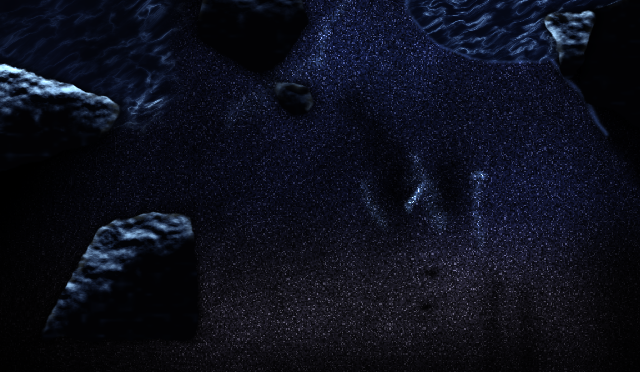
This texture is drawn by a Shadertoy shader. Its source:

```glsl
float hash(vec2 p) {
  vec3 q = fract(p.xyx * vec3(0.1031, 0.103, 0.0973));
  q += dot(q, q.yzx + 33.33);
  return fract((q.x + q.y) * q.z);
}
float noise(vec2 p) {
  vec2 i = floor(p), f = fract(p);
  f = f * f * (3.0 - 2.0 * f);
  return mix(mix(hash(i), hash(i + vec2(1, 0)), f.x),
             mix(hash(i + vec2(0, 1)), hash(i + 1.0), f.x), f.y);
}
float fbm(vec2 p) {
  float sum = 0.0, gain = 0.5;
  for (int i = 0; i < 5; i++, gain *= 0.5) {
    sum += gain * noise(p);
    p = mat2(1.6, 1.2, -1.2, 1.6) * p + 7.3;
  }
  return sum;
}
// Signed distance to a line, positive on its left
float side(vec2 p, vec2 a, vec2 b) {
  vec2 e = normalize(b - a);
  return dot(p - a, vec2(-e.y, e.x));
}
float smoothMax(float a, float b) {
  float h = max(0.04 - abs(a - b), 0.0);
  return max(a, b) + h * h * 6.0;
}
// Rounded convex quad, corners clockwise
float quad(vec2 p, vec2 a, vec2 b, vec2 c, vec2 d) {
  return smoothMax(smoothMax(side(p, a, b), side(p, c, d)),
                   smoothMax(side(p, b, c), side(p, d, a)));
}
float stroke(vec2 p, vec2 a, vec2 b, float width) {
  vec2 e = b - a;
  float t = clamp(dot(p - a, e) / dot(e, e), 0.0, 1.0);
  float d = length(p - a - e * t) / width;
  return exp(-d * d);
}
float blob(vec2 p, vec2 center, vec2 radius) {
  vec2 q = (p - center) / radius;
  return exp(-dot(q, q));
}
// Bright crests stretched along an angle
float ripples(vec2 p, float angle, vec2 scale) {
  float c = cos(angle), s = sin(angle);
  vec2 q = mat2(c, -s, s, c) * (p + 0.1 * fbm(p * 9.0)) * scale;
  float crest = 1.0 - abs(2.0 * fbm(q) - 1.0);
  return pow(crest, 6.0) * (0.2 + 1.4 * noise(q * 2.3));
}
vec3 skyTint(float light) {
  return light * mix(vec3(0.1, 0.2, 0.46), vec3(0.46, 0.6, 0.74), clamp(light, 0.0, 1.0));
}
// Dark stone with a contact shadow, lit above its ridge
vec3 addRock(vec3 col, vec2 p, float d, float ridge, float shine) {
  float rough = fbm(p * 17.0) - 0.5;
  d += rough * 0.035;
  float face = smoothstep(-0.02, 0.04, ridge + rough * 0.16);
  vec2 q = p * vec2(20, 36);
  float relief = fbm(q) - fbm(q + vec2(0.08, 0.38));
  float light = face * clamp(0.42 + relief * 3.0, 0.02, 1.3) * (0.6 + 5.0 * clamp(ridge, 0.0, 0.13));
  light += pow(noise(q * 2.0), 5.0) * fbm(p * 12.0) * 0.3;
  float rim = smoothstep(-0.02, -0.002, d) * face * noise(p * 45.0);
  vec3 stone = vec3(0.006, 0.007, 0.014) + skyTint(light * shine) + rim * shine * vec3(0.2, 0.23, 0.23);
  col *= mix(0.3, 1.0, smoothstep(-0.01, 0.03, d));
  return mix(stone, col, smoothstep(-0.003, 0.003, d));
}
vec3 sand(vec2 p) {
  vec3 col = mix(vec3(0.062, 0.055, 0.082), vec3(0.037, 0.045, 0.112), smoothstep(0.15, 0.5, p.y));
  col += vec3(0.065, 0.065, 0.085) * blob(p, vec2(0.98, 0.2), vec2(0.45, 0.17));
  col += vec3(0.03, 0.05, 0.11) * blob(p, vec2(1.02, 0.86), vec2(0.28, 0.17));
  col += vec3(0.025, 0.034, 0.075) * blob(p, vec2(1.45, 0.57), vec2(0.2));
  col *= 0.4 + 1.15 * fbm(p * vec2(5, 3) + 4.0);
  // Furrows and damp hollows
  vec2 w = p + 0.07 * (vec2(fbm(p * 14.0), fbm(p * 14.0 + 9.0)) - 0.5);
  float dark = 0.5 * stroke(w, vec2(0.96, 0.72), vec2(1.08, 0.5), 0.05);
  dark += 0.7 * blob(w, vec2(1.21, 0.5), vec2(0.06, 0.1)) + 0.35 * blob(w, vec2(1.06, 0.45), vec2(0.05, 0.08));
  dark += 0.4 * stroke(p, vec2(1.33, 0.24), vec2(1.32, 0), 0.03) + 0.4 * stroke(p, vec2(1.41, 0.22), vec2(1.42, 0), 0.03);
  col *= 1.0 - min(dark, 0.85);
  // Pale wet streaks
  float pale = 0.8 * stroke(w, vec2(1.095, 0.44), vec2(1.125, 0.475), 0.01);
  pale += 0.6 * stroke(w, vec2(1.27, 0.525), vec2(1.3, 0.51), 0.009);
  pale += 0.25 * stroke(w, vec2(1.285, 0.51), vec2(1.285, 0.34), 0.014);
  pale += 0.25 * stroke(w, vec2(0.99, 0.51), vec2(1.03, 0.39), 0.014);
  pale += 0.2 * stroke(w, vec2(1.11, 0.57), vec2(1.19, 0.4), 0.02);
  pale += 0.25 * stroke(w, vec2(0.92, 1), vec2(0.84, 0.83), 0.014) + 0.1 * stroke(w, vec2(0.84, 0.83), vec2(0.62, 0.68), 0.03);
  col += pale * vec3(0.28, 0.4, 0.58) * (0.1 + 1.6 * fbm(p * 50.0));
  // Sparkling grains
  float spark = pow(hash(floor(p * 298.0)), 12.0);
  return col * (0.25 + 1.3 * noise(p * 290.0)) + 2.6 * spark * mix(col, vec3(dot(col, vec3(0.4))), 0.55);
}
void mainImage(out vec4 fragColor, in vec2 fragCoord) {
  vec2 p = fragCoord / iResolution.y;
  vec3 col = sand(p);
  float wobble = 0.07 * (fbm(p * 8.0) - 0.5);
  // Shaded borders and right bank
  col *= smoothstep(0.12, -0.1, side(p, vec2(0, 0.3), vec2(0.22, 0.58)));
  col *= 0.15 + 0.85 * smoothstep(0.0, 0.6, p.x);
  col *= 1.0 - 0.8 * smoothstep(1.4, 1.7, p.x) * smoothstep(0.65, 0.25, p.y);
  col *= 0.5 + 0.5 * smoothstep(-0.02, 0.14, p.y);
  float bank = side(p, vec2(1.46, 0.84), vec2(1.73, 0.46)) + wobble;
  col *= mix(1.0, 0.2, smoothstep(-0.01, 0.03, bank));
  col += vec3(0.1, 0.15, 0.27) * stroke(p + wobble * 0.4, vec2(1.47, 0.84), vec2(1.63, 0.64), 0.006);
  // Left stream
  float stream = quad(p, vec2(-0.2, 1.3), vec2(0.52, 1.3), vec2(0.5, 0.68), vec2(-0.2, 0.52)) + wobble;
  float flow = 0.22 + 0.6 * blob(p, vec2(0.48, 0.94), vec2(0.08, 0.14)) + 0.9 * blob(p, vec2(0.39, 0.7), vec2(0.07));
  vec3 water = vec3(0.02, 0.03, 0.075) * (0.3 + fbm(p * 7.0));
  water += skyTint(flow * ripples(p, 0.5, vec2(12, 32)));
  col = mix(water, col, smoothstep(-0.09, 0.02, stream));
  // Upper right pool with a foam lip
  float pool = (length((p - vec2(1.37, 1.01)) / vec2(0.27, 0.18)) - 1.0) * 0.18 + wobble * 0.3;
  pool = min(pool, max(1.4 - p.x, 0.94 - p.y));
  vec3 surf = vec3(0.018, 0.03, 0.08) + skyTint(0.62 * ripples(p, 0.35, vec2(17, 48)));
  col = mix(surf, col, smoothstep(-0.006, 0.004, pool));
  col += vec3(0.12, 0.18, 0.3) * exp(-pool * pool * 8e4) * noise(p * 40.0);
  // Rocks
  float d = quad(p, vec2(0.67, 1.6), vec2(0.83, 0.93), vec2(0.71, 0.785), vec2(0.52, 0.91));
  col = addRock(col, p, d, p.y - 0.97, 0.5);
  d = quad(p, vec2(-0.1, 0.86), vec2(0.325, 0.725), vec2(0.3, 0.63), vec2(-0.1, 0.5));
  col = addRock(col, p, d, side(p, vec2(0, 0.69), vec2(0.32, 0.675)), 1.25);
  d = quad(p, vec2(0.28, 0.415), vec2(0.515, 0.43), vec2(0.53, 0.085), vec2(0.1, 0.09));
  col = addRock(col, p, d, side(p, vec2(0.15, 0.13), vec2(0.48, 0.32)), 0.85);
  d = quad(p, vec2(0.72, 0.79), vec2(0.84, 0.765), vec2(0.855, 0.7), vec2(0.77, 0.68));
  col = addRock(col, p, d, side(p, vec2(0.72, 0.765), vec2(0.85, 0.72)), 0.9);
  d = quad(p, vec2(1.57, 0.96), vec2(1.8, 1.05), vec2(1.8, 0.62), vec2(1.56, 0.74));
  col = addRock(col, p, d, p.y - 0.99, 0.4);
  d = quad(p, vec2(1.47, 0.96), vec2(1.595, 0.97), vec2(1.58, 0.84), vec2(1.52, 0.77));
  col = addRock(col, p, d, side(p, vec2(1.5, 0.83), vec2(1.6, 0.9)), 1.1);
  // Pebbles
  for (float k = 0.0; k < 2.0; k++)
    col *= 1.0 - 0.85 * blob(p, vec2(1.16 - 0.012 * k, 0.265 - 0.09 * k), vec2(0.02, 0.013));
  fragColor = vec4(clamp(col, 0.0, 1.0), 1);
}
```
